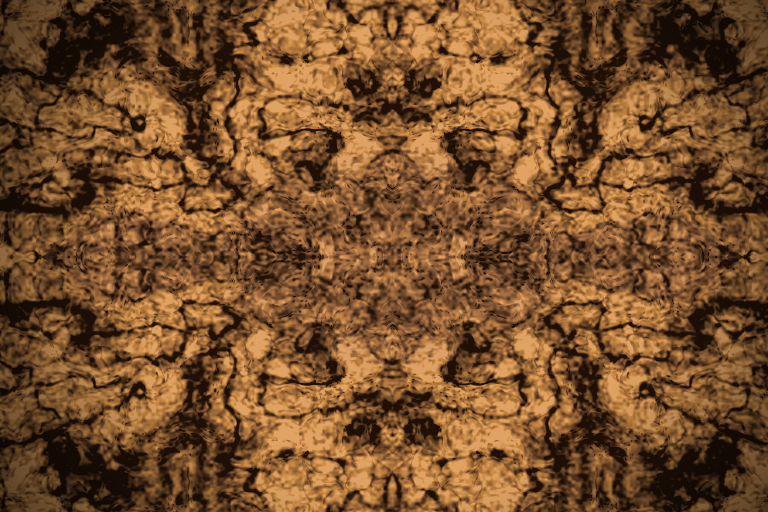
Reproduce this texture procedurally as a Shadertoy shader.

```glsl
// Four-way bookmatched burl veneer: dark winding figure around a muted feathered core.
#define CENTER vec2(0.511, 0.498)
#define FIGURE_SCALE 18.0
#define WARP 0.065
#define VEIN_WIDTH 0.13
#define EYE_SCALE 19.0
#define PORE_SCALE 95.0
#define GRAIN 0.46
#define SEAM_X 0.266
#define VIGNETTE 0.64

// Dark to light wood tones
const vec3 WOOD[6] = vec3[6](
    vec3(0.12, 0.06, 0.025), vec3(0.29, 0.18, 0.09), vec3(0.46, 0.30, 0.165),
    vec3(0.63, 0.42, 0.23), vec3(0.77, 0.52, 0.25), vec3(0.88, 0.64, 0.39));

// Placed patches in one quarter: x, y, radius, tone shift
const vec4 PATCHES[12] = vec4[12](
    vec4(0.070, 0.185, 0.036, 0.40), vec4(0.234, 0.090, 0.022, 0.42),
    vec4(0.255, 0.160, 0.022, 0.30), vec4(0.215, 0.190, 0.036, -0.20),
    vec4(0.010, 0.430, 0.036, -0.24), vec4(0.200, 0.420, 0.032, -0.26),
    vec4(0.365, 0.245, 0.038, -0.24), vec4(0.660, 0.000, 0.040, -0.28),
    vec4(0.570, 0.000, 0.046, 0.26), vec4(0.350, 0.000, 0.032, -0.16),
    vec4(0.390, 0.335, 0.050, -0.25), vec4(0.085, 0.010, 0.026, 0.20));

float hash(vec2 p) {
    vec3 h = fract(p.xyx * 0.1031);
    h += dot(h, h.yzx + 33.33);
    return fract((h.x + h.y) * h.z);
}

float noise(vec2 p) {
    vec2 i = floor(p), f = fract(p);
    f = f * f * (3.0 - 2.0 * f);
    return mix(mix(hash(i), hash(i + vec2(1, 0)), f.x),
               mix(hash(i + vec2(0, 1)), hash(i + vec2(1, 1)), f.x), f.y);
}

float fbm(vec2 p) {
    float sum = 0.0, amp = 0.54;
    for (int i = 0; i < 4; i++) {
        sum += amp * noise(p);
        p = mat2(1.6, 1.2, -1.2, 1.6) * p + 7.3;
        amp *= 0.5;
    }
    return sum;
}

// Nearest scattered point: distance and random id
vec2 scatter(vec2 p) {
    vec2 cell = floor(p), best = vec2(9.0, 0.0);
    for (int y = -1; y <= 1; y++)
    for (int x = -1; x <= 1; x++) {
        vec2 c = cell + vec2(x, y);
        vec2 jitter = 0.15 + 0.7 * vec2(hash(c + 5.7), hash(c + 41.3));
        float d = length(c + jitter - p);
        if (d < best.x) best = vec2(d, hash(c + 83.1));
    }
    return best;
}

float vein(float field, float width) {
    return 1.0 - smoothstep(0.1 * width, width, abs(field - 0.5));
}

void mainImage(out vec4 fragColor, in vec2 fragCoord) {
    vec2 p = (fragCoord - CENTER * iResolution.xy) / iResolution.y;
    vec2 q = abs(p);
    vec2 bend = vec2(fbm(q * 11.0 + 3.1), fbm(q * 11.0 + 19.7)) - 0.5;
    vec2 w = q + WARP * bend;

    // Region masks: ragged core, pointed side lens with a narrow neck, upper panel
    float core = 1.0 - smoothstep(0.20, 0.30, length(q * vec2(0.80, 1.20) + 0.12 * bend));
    float reach = w.x > 0.56 ? (0.70 - w.x) / 0.14 : mix(0.45, 1.0, smoothstep(0.33, 0.53, w.x));
    float lensDist = w.y / max(0.086 * reach, 0.001);
    float lens = (1.0 - smoothstep(0.8, 1.05, lensDist)) * smoothstep(0.22, 0.34, q.x);
    float muted = max(core, lens);
    float panel = smoothstep(SEAM_X + 0.003, SEAM_X - 0.003, q.x) * smoothstep(0.27, 0.34, q.y);

    // Scattered burl eyes and clustered pores
    vec2 eye = scatter(w * EYE_SCALE);
    float isEye = smoothstep(0.45, 0.55, eye.y);
    float eyeBody = isEye * smoothstep(0.45, 0.2, eye.x);
    float eyeRim = isEye * smoothstep(0.13, 0.0, abs(eye.x - 0.43));
    vec2 pore = scatter(q * PORE_SCALE + 9.0 * bend);
    float cluster = smoothstep(0.52, 0.68, noise(w * 23.0 + 31.0));
    float pores = cluster * step(0.5, pore.y) * smoothstep(0.2 + 0.2 * pore.y, 0.1, pore.x);

    // Winding dark figure and parallel contour bands on gold
    float broad = noise(w * FIGURE_SCALE) * 0.75 + noise(w * FIGURE_SCALE * 2.1 + 8.0) * 0.25;
    float fine = fbm(w * FIGURE_SCALE * 1.5 + 23.0);
    float shade = smoothstep(0.46, 0.74, noise(w * 14.0 + 57.0));
    float figure = 0.86 - 0.58 * vein(broad, VEIN_WIDTH) - 0.26 * vein(fine, 0.09);
    figure += -0.32 * shade + 0.35 * (fine - 0.5) + 0.16 * eyeBody - 0.24 * eyeRim;
    figure += 0.09 * cos(broad * 44.0) + 0.05 * panel;

    // Muted core with islands, chevron feathers and pale flecks
    vec2 along = vec2(0.8 * w.x - 0.6 * w.y, 0.6 * w.x + 0.8 * w.y);
    float feather = noise(along * vec2(75.0, 13.0)) - 0.5;
    float fleck = smoothstep(0.62, 0.88, noise(along * vec2(180.0, 65.0) + 4.0));
    float calm = 0.39 + 0.60 * (fine - 0.5) + 0.22 * eyeBody - 0.12 * eyeRim;
    calm += 0.34 * feather * smoothstep(0.34, 0.10, length(q)) + 0.24 * fleck;
    calm -= 0.16 * vein(broad, 0.12) + 0.20 * lens * smoothstep(0.5, 0.95, lensDist);
    float tone = mix(figure, calm, 0.88 * muted);

    // Irregular concentric knot beside the seam
    vec2 k = (q - vec2(0.414, 0.455)) * vec2(1.10, 0.85);
    float r = length(k + 0.09 * bend);
    float rings = 0.28 - 0.27 * cos(r * 105.0) + 0.4 * (fine - 0.5);
    float knot = smoothstep(0.15, 0.10, r) * (1.0 - panel);
    tone = mix(tone, rings, 0.85 * knot);
    vec2 edge = (q - vec2(0.31, 0.41)) / vec2(0.06, 0.08);
    tone -= 0.22 * exp(-dot(edge, edge)) * (1.0 - panel);

    // Placed patches
    for (int i = 0; i < 12; i++) {
        vec2 d = (q + 0.05 * bend - PATCHES[i].xy) / PATCHES[i].z;
        tone += PATCHES[i].w * exp(-dot(d, d));
    }

    // Fibre grain and pores
    float grain = noise(w * vec2(90.0, 170.0)) + noise(p * 150.0 + 211.0) - 1.0;
    tone += GRAIN * grain - 0.32 * pores;

    // Tone ramp, muted tint and edge falloff
    float t = clamp(tone, 0.0, 1.0) * 5.0;
    int i = int(min(t, 4.0));
    vec3 col = mix(WOOD[i], WOOD[i + 1], t - float(i));
    col *= mix(vec3(1.0), vec3(0.98, 0.98, 1.07), muted);
    col *= 1.0 - VIGNETTE * smoothstep(0.48, 1.0, length(q * vec2(1.0, 1.1)));
    fragColor = vec4(col, 1.0);
}
```
